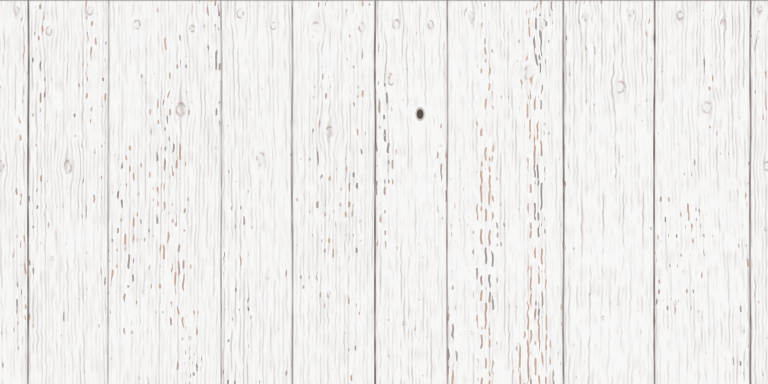
Reproduce this texture procedurally as a Shadertoy shader.

```glsl
// Whitewashed vertical wood planks with fine grain, flaking paint, nail marks and knots.

// Lengths are in canvas heights; the layout spans 2 x 1.
const int PLANKS = 9;
const float SPAN = 2.0;
const float SEAMS[9] = float[9](0.074, 0.282, 0.576, 0.761, 0.977, 1.165, 1.467, 1.704, 1.954);
const float SEAM_DARKNESS[9] = float[9](0.9, 0.42, 0.48, 0.62, 0.9, 0.62, 0.85, 0.9, 0.8);
const float WEAR[9] = float[9](0.4, 0.35, 0.65, 0.3, 0.5, 0.85, 1.0, 0.45, 0.45);
const float SEAM_HALF_WIDTH = 0.0023;
const float LINE_FREQ = 98.0;
const int KNOTS_PER_PLANK = 4;
const vec2 HOLE_POS = vec2(1.094, 0.703);
const vec2 HOLE_RADII = vec2(0.0105, 0.0155);
const float TOP_EDGE = 0.003;
const int AA = 2;

const vec3 PAINT = vec3(0.977, 0.975, 0.973);
const vec3 GRAIN = vec3(0.78, 0.75, 0.735);
const vec3 BARE_GREY = vec3(0.58, 0.54, 0.53);
const vec3 BARE_TAN = vec3(0.76, 0.63, 0.56);
const vec3 KNOT_RING = vec3(0.66, 0.58, 0.55);
const vec3 SEAM_COLOR = vec3(0.42, 0.38, 0.36);
const vec3 HOLE_COLOR = vec3(0.34, 0.32, 0.30);

float hash(vec2 p) {
    return fract(sin(dot(p, vec2(127.1, 311.7))) * 43758.5453);
}

float noise(vec2 p) {
    vec2 i = floor(p), f = fract(p);
    f = f * f * (3.0 - 2.0 * f);
    return mix(mix(hash(i), hash(i + vec2(1, 0)), f.x),
               mix(hash(i + vec2(0, 1)), hash(i + vec2(1, 1)), f.x), f.y);
}

// xy: centre, z: radius. The first two are nail marks near the top.
vec3 knotAt(int k, float id, float left, float width) {
    float h = hash(vec2(id, float(k) + 0.5));
    float g = hash(vec2(id + 20.0, float(k)));
    if (k < 2) {
        float across = (k == 0 ? 0.22 : 0.78) + 0.16 * (h - 0.5);
        return vec3(left + width * across, 0.91 + 0.07 * g, 0.007 + 0.003 * h);
    }
    float y = k == 2 ? mix(0.5, 0.82, g) : mix(0.1, 0.45, g);
    float r = k == 2 ? mix(0.009, 0.014, h) : 0.004;
    return vec3(left + width * mix(0.2, 0.8, h), y, r);
}

vec3 planks(vec2 p, float px) {
    // Plank lookup and nearest seam
    int index = 0;
    float seam = 0.0, shade = 0.0;
    for (int i = 0; i < PLANKS; i++) {
        float n = float(i);
        float wobble = 0.0025 * (noise(vec2(n * 9.0, p.y * 6.0)) - 0.5);
        float d = p.x - SEAMS[i] - wobble;
        float worn = mix(0.6, 1.0, noise(vec2(n * 5.0, p.y * 30.0)));
        float core = 1.0 - smoothstep(-px, px, abs(d) - SEAM_HALF_WIDTH);
        seam = max(seam, core * worn * SEAM_DARKNESS[i]);
        shade = max(shade, exp(-abs(d) / 0.004) * SEAM_DARKNESS[i]);
        index += d > 0.0 ? 1 : 0;
    }
    int board = index % PLANKS;
    float id = float(board);
    float left = index == 0 ? SEAMS[PLANKS - 1] - SPAN : SEAMS[index - 1];
    float right = index == PLANKS ? SEAMS[0] + SPAN : SEAMS[index];

    // Knots: broken rings, and the bend they give the grain
    float ring = 0.0, bend = 0.0;
    for (int k = 0; k < KNOTS_PER_PLANK; k++) {
        vec3 knot = knotAt(k, id, left, right - left);
        vec2 d = (p - knot.xy) * vec2(1.0, 0.72);
        float e = length(d) / knot.z + 0.3 * (noise(p * 160.0) - 0.5);
        float patchy = smoothstep(0.15, 0.8, noise(d / knot.z * 1.5 + id * 7.0 + float(k)));
        ring = max(ring, patchy * exp(-pow((e - 0.85) / 0.2, 2.0)) + 0.1 * exp(-e * e));
        bend -= 0.6 * d.x * exp(-e * e / 7.0);
    }

    // Grain coordinate: gentle drift plus a ragged edge
    vec2 q = p + id * vec2(3.7, 7.3);
    q.x += bend + 0.024 * (noise(q * vec2(4.0, 1.3)) - 0.5);
    q.x += 0.0035 * (noise(q * vec2(50.0, 55.0)) - 0.5);

    // Grain: one thin line per cell, each broken along its length
    float u = q.x * LINE_FREQ;
    float cell = floor(u);
    float offset = fract(u) - 0.5 - 0.3 * (hash(vec2(cell, 1.0)) - 0.5);
    float line = 1.0 - smoothstep(0.04, 0.34, abs(offset));
    float run = noise(vec2(cell * 7.0, q.y * 9.0)) * 0.6 + noise(vec2(cell * 3.0, q.y * 38.0)) * 0.4;
    float area = noise(q * vec2(12.0, 3.0) + 31.0);
    float weight = mix(0.25, 0.75, hash(vec2(cell, 5.0))) * mix(0.6, 1.1, area);
    float fibre = smoothstep(0.4, 1.0, noise(q * vec2(230.0, 26.0)));
    float grain = line * weight * smoothstep(0.2, 0.75, run) + 0.16 * fibre;

    // Flaked paint: short upright cracks along the grain, gathered in streaks
    float streak = smoothstep(0.35, 0.8, noise(q * vec2(22.0, 2.4) + 57.0));
    float crack = 0.6 * noise(vec2(cell * 11.0, q.y * 42.0)) + 0.4 * noise(q * vec2(200.0, 75.0));
    float limit = 0.82 - 0.34 * streak * WEAR[board];
    float body = 1.0 - smoothstep(0.12, 0.36, abs(offset));
    float bare = body * smoothstep(limit, limit + 0.1, crack) * (0.45 + 0.4 * streak);
    vec3 bareColor = mix(BARE_GREY, BARE_TAN, smoothstep(0.25, 0.65, noise(q * vec2(30.0, 9.0))));

    // Layers
    vec3 color = PAINT - 0.012 * noise(q * vec2(120.0, 90.0));
    color = mix(color, GRAIN, min(grain, 1.0));
    color = mix(color, bareColor, bare);
    color = mix(color, KNOT_RING, 0.6 * min(ring, 1.0));
    color = mix(color, GRAIN, 0.2 * shade);
    color = mix(color, SEAM_COLOR, seam);

    // Open knot hole with a pale brown rim
    float hole = length((p - HOLE_POS) / HOLE_RADII);
    float soft = px / HOLE_RADII.x;
    color = mix(color, KNOT_RING, 0.6 * (1.0 - smoothstep(1.0, 1.3, hole)));
    color = mix(color, HOLE_COLOR, 1.0 - smoothstep(0.8 - soft, 0.8 + soft, hole));
    return mix(color, BARE_GREY, 0.6 * smoothstep(1.0 - TOP_EDGE - px, 1.0 - TOP_EDGE + px, p.y));
}

void mainImage(out vec4 fragColor, in vec2 fragCoord) {
    vec3 sum = vec3(0.0);
    for (int i = 0; i < AA * AA; i++) {
        vec2 offset = (vec2(i % AA, i / AA) + 0.5) / float(AA) - 0.5;
        vec2 uv = (fragCoord + offset) / iResolution.xy;
        sum += planks(uv * vec2(SPAN, 1.0), 0.5 / iResolution.y);
    }
    fragColor = vec4(sum / float(AA * AA), 1.0);
}
```
